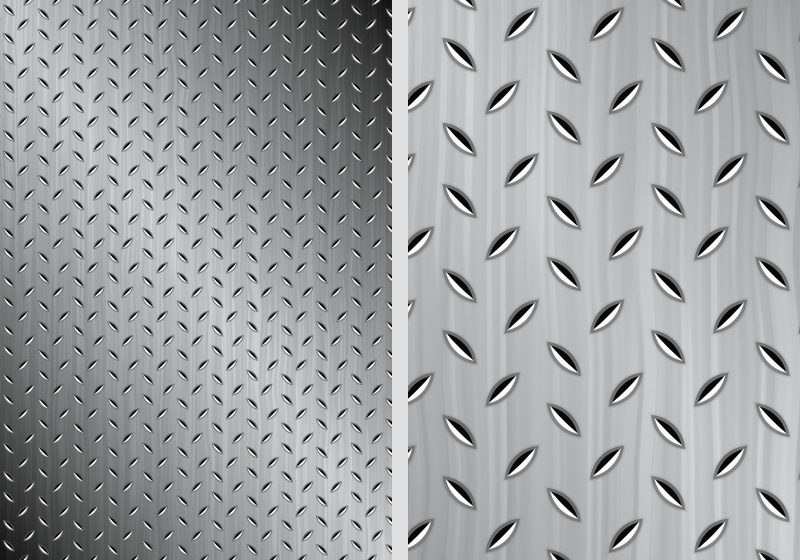
Left, the full canvas; right, a detail of the centre.
Write a WebGL 1 fragment shader that draws this texture.

```glsl
precision highp float;

uniform vec2 u_resolution;

const float COLUMNS = 11.27;      // stud columns across the canvas
const float ROW_PITCH = 0.7;      // half the vertical period, in columns
const float FIRST_COLUMN = 0.251;
const float PAIR_OFFSET = 0.293;  // half the gap inside a falling pair
const float ZIGZAG = 0.09;        // sideways shift of rising studs

const vec3 STEEL_TINT = vec3(0.992, 1.0, 1.006);
const vec3 RIM_GREY = vec3(0.40);
const vec3 SHADOW = vec3(0.03);
const vec3 HIGHLIGHT = vec3(0.98);

float hash(vec2 p) {
  vec3 q = fract(p.xyx * vec3(0.1031, 0.1030, 0.0973));
  q += dot(q, q.yzx + 33.33);
  return fract((q.x + q.y) * q.z);
}

float valueNoise(vec2 p) {
  vec2 cell = floor(p);
  vec2 f = fract(p);
  f = f * f * (3.0 - 2.0 * f);
  float low = mix(hash(cell), hash(cell + vec2(1.0, 0.0)), f.x);
  float high = mix(hash(cell + vec2(0.0, 1.0)), hash(cell + vec2(1.0)), f.x);
  return mix(low, high, f.y);
}

// Lens of two arcs, long axis along y.
float lensDistance(vec2 p, float halfLength, float halfWidth) {
  float radius = (halfLength * halfLength + halfWidth * halfWidth) / (2.0 * halfWidth);
  return length(abs(p) + vec2(radius - halfWidth, 0.0)) - radius;
}

float coverage(float dist, float pixel) {
  return clamp(0.5 - dist / pixel, 0.0, 1.0);
}

// Offset from the nearest falling stud; they sit in staggered pairs.
vec2 fallingStud(vec2 p) {
  float column = floor(p.x - FIRST_COLUMN + 0.5);
  float x = p.x - FIRST_COLUMN - column;
  float y = p.y + ROW_PITCH * (1.0 - mod(column, 2.0));
  y = mod(y, 2.0 * ROW_PITCH) - ROW_PITCH;
  return vec2(x, y - sign(y) * PAIR_OFFSET);
}

// Offset from the nearest rising stud, mirrored so that it leans the other way.
// Rising studs zigzag between the columns.
vec2 risingStud(vec2 p) {
  float column = floor(p.x - FIRST_COLUMN);
  float row = floor(p.y / ROW_PITCH + 0.5);
  float side = 1.0 - 2.0 * mod(column + row, 2.0);
  float x = p.x - FIRST_COLUMN - 0.503 - column - side * ZIGZAG;
  return vec2(-x, p.y - row * ROW_PITCH);
}

// Fine vertical brush marks that wander a little, centred on zero.
float brushedGrain(vec2 p) {
  float x = p.x + 0.10 * valueNoise(p * vec2(1.5, 0.9));
  float fine = valueNoise(vec2(x * 23.0, p.y * 0.2));
  float broad = valueNoise(vec2(x * 7.0 + 40.0, p.y * 0.06));
  float streak = smoothstep(0.55, 0.8, valueNoise(vec2(x * 16.0 + 90.0, p.y * 0.3)));
  return 0.055 * (fine - 0.5) + 0.03 * (broad - 0.5) + 0.045 * (streak - 0.3);
}

// Sheen is brightest along the falling diagonal.
vec3 steel(vec2 uv, vec2 p) {
  float t = abs(uv.x - uv.y);
  t = sqrt(t * t + 0.0016) - 0.02;
  float shade = 0.775 - 0.42 * t - 0.30 * t * t;
  shade += brushedGrain(p) * (0.3 + shade);
  return shade * STEEL_TINT;
}

vec3 paintStud(vec3 base, vec2 offset, float pixel) {
  vec2 q = vec2(offset.x - offset.y, offset.x + offset.y) * 0.70711;
  float rim = lensDistance(q, 0.23, 0.085);
  float core = lensDistance(q, 0.185, 0.052);
  float halo = 1.0 - smoothstep(0.0, 0.03, rim);
  vec3 color = base * (1.0 - 0.08 * halo);
  vec3 rimColor = mix(RIM_GREY, base, 0.2) * (1.0 - 1.5 * q.x);
  color = mix(color, rimColor, coverage(rim, pixel));
  // Bright lower facet, dark upper facet, split by a slight curve.
  float split = -0.004 + 0.25 * q.y * q.y - q.x;
  vec3 facet = mix(HIGHLIGHT, SHADOW, coverage(split, pixel));
  return mix(color, facet, coverage(core, pixel));
}

void main() {
  vec2 uv = gl_FragCoord.xy / u_resolution;
  uv.y = 1.0 - uv.y;
  float pixel = COLUMNS / u_resolution.x;
  vec2 p = uv * u_resolution * pixel;

  vec3 color = steel(uv, p);
  color = paintStud(color, fallingStud(p), pixel);
  color = paintStud(color, risingStud(p), pixel);
  gl_FragColor = vec4(color, 1.0);
}
```
